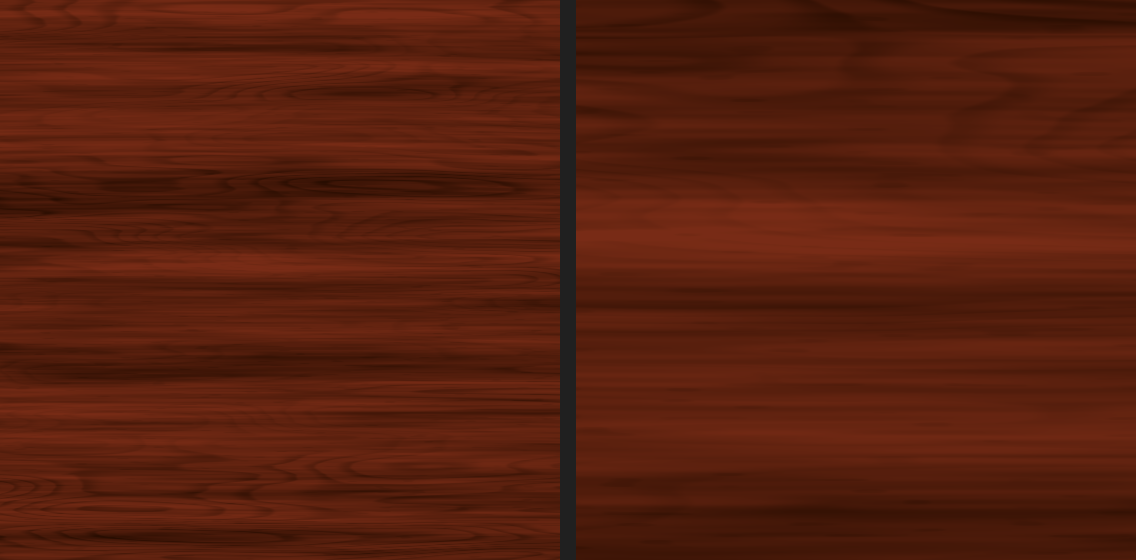
Left: the whole. Right: its middle third, enlarged.
Write a Shadertoy shader that draws this texture.

```glsl
const vec3 DARK_WOOD = vec3(0.21, 0.07, 0.016);
const vec3 LIGHT_WOOD = vec3(0.47, 0.17, 0.085);

float hash(vec2 p) {
    return fract(sin(dot(p, vec2(127.1, 311.7))) * 43758.5453);
}

// One row of smooth values, shifted so that rows never line up
float rowNoise(float x, float row) {
    x += 17.0 * hash(vec2(row, 5.3));
    float cell = floor(x);
    float f = x - cell;
    float blend = f * f * f * (f * (f * 6.0 - 15.0) + 10.0);
    return mix(hash(vec2(cell, row)), hash(vec2(cell + 1.0, row)), blend);
}

float noise(vec2 p) {
    float row = floor(p.y);
    float f = p.y - row;
    float blend = f * f * f * (f * (f * 6.0 - 15.0) + 10.0);
    return mix(rowNoise(p.x, row), rowNoise(p.x, row + 1.0), blend);
}

float fbm(vec2 p, float gain) {
    float sum = 0.0, weight = 1.0, total = 0.0;
    for (int i = 0; i < 4; i++) {
        sum += weight * noise(p);
        total += weight;
        weight *= gain;
        p = p * vec2(1.5, 2.15) + vec2(13.7, 41.3);
    }
    return sum / total;
}

// Thin dark contours: a slow rise, then a sharper end
float ringLines(float height, float count) {
    float rings = height * count;
    float f = fract(rings);
    float blur = fwidth(rings);
    float line = smoothstep(0.45, 0.85, f) * (1.0 - smoothstep(0.88 - 0.5 * min(blur, 0.4), 1.0, f));
    return mix(line, 0.25, smoothstep(0.4, 0.95, blur));
}

// Fine parallel fibres, centred on zero
float fibres(vec2 p) {
    float coarse = noise(p * vec2(1.8, 80.0) + 31.0) - 0.5;
    float medium = noise(p * vec2(4.0, 180.0) + 57.0) - 0.5;
    float fine = noise(p * vec2(10.0, 360.0) + 83.0) - 0.5;
    return 0.26 * coarse + 0.27 * medium + 0.21 * fine;
}

// Short, sparse dark pores
float pores(vec2 p) {
    float speck = noise(p * vec2(30.0, 300.0) + 19.0);
    return smoothstep(0.80, 0.97, speck);
}

void mainImage(out vec4 fragColor, in vec2 fragCoord) {
    vec2 uv = fragCoord / iResolution.xy;

    // Gentle waviness along the grain
    vec2 p = uv;
    p.y += 0.006 * (noise(uv * vec2(2.5, 7.0) + 3.0) - 0.5);
    p.y += 0.001 * (noise(uv * vec2(13.0, 30.0) + 9.0) - 0.5);

    // Stretched growth figure and its nested rings
    float height = fbm(p * vec2(2.4, 24.0) + 7.0, 0.18);
    float visible = mix(0.3, 1.0, smoothstep(0.3, 0.7, noise(p * vec2(1.5, 13.0) + 23.0)));
    float line = ringLines(height, 11.0) * visible;
    float core = smoothstep(0.56, 0.9, height);

    // Broad bands, long streaks and fine grain
    float bands = fbm(p * vec2(0.7, 11.0) + 61.0, 0.68) - 0.5;
    float streaks = noise(p * vec2(1.3, 42.0) + 47.0) - 0.5;

    float tone = 0.675 + 0.95 * bands + 0.22 * streaks + fibres(p);
    tone -= 0.29 * core + 0.26 * line + 0.10 * pores(p);

    fragColor = vec4(mix(DARK_WOOD, LIGHT_WOOD, clamp(tone, -0.2, 1.0)), 1.0);
}
```
